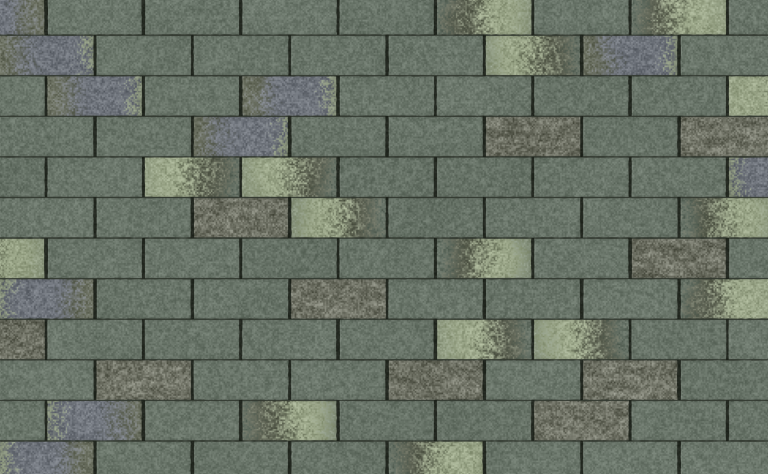
A Shadertoy shader for this texture:

```glsl
// Green asphalt roof shingles in half-offset courses, with scattered accent tabs.
// A brick grid gives each tab an id; hashes choose plain, sunlit, slate or brown,
// value noise adds the mineral grain, and edge distances draw the dark joints.

float hash(vec2 p) {
    uvec2 q = uvec2(ivec2(floor(p)) + 4096) * uvec2(1597334673u, 3812015801u);
    uint n = (q.x ^ q.y) * 1597334673u;
    n = (n ^ (n >> 15)) * 2246822519u;
    n ^= n >> 13;
    return float(n >> 8) / 16777216.0;
}

float noise(vec2 p) {
    vec2 i = floor(p), f = fract(p);
    f = f * f * (3.0 - 2.0 * f);
    return mix(mix(hash(i), hash(i + vec2(1, 0)), f.x),
               mix(hash(i + vec2(0, 1)), hash(i + vec2(1, 1)), f.x), f.y);
}

// One tab in every three of a course is an accent, at a random place
bool isAccent(vec2 id) {
    float group = floor(id.x / 3.0);
    float pick = floor(3.0 * hash(vec2(group + 31.0, id.y + 7.0)));
    return id.x - 3.0 * group == pick;
}

// Colour of a tab; f is the position inside it, grit is a soft noise around zero
vec3 tabColor(vec2 id, vec2 f, vec2 uv, float grit) {
    vec3 green = vec3(0.412, 0.458, 0.412) + 0.016 * (hash(id + 53.0) - 0.5);
    if (!isAccent(id)) return green;

    float kind = hash(id + vec2(17.0, 91.0));
    float s = hash(id + 211.0) < 0.4 ? 1.0 - f.x : f.x;
    float blend = s + 0.22 * grit + 0.12 * (noise(uv * 22.0) - 0.5);
    vec3 olive = vec3(0.375, 0.395, 0.335);
    vec3 sunlit = vec3(0.60, 0.645, 0.53);

    if (kind < 0.45) {
        // Pale granules fading into a dark olive end
        vec3 c = mix(green, olive, smoothstep(0.0, 0.25, blend));
        c = mix(c, sunlit, smoothstep(0.22, 0.62, blend));
        float fade = 0.6 * hash(id + 77.0);
        return mix(c, green, fade * smoothstep(0.75, 1.0, blend));
    }
    if (kind < 0.72) {
        // Blue-grey middle with a warm fringe
        vec3 slate = vec3(0.435, 0.455, 0.485);
        vec3 c = mix(olive + 0.05, slate, smoothstep(0.05, 0.4, blend));
        return mix(c, sunlit - 0.07, 0.8 * smoothstep(0.82, 1.0, blend));
    }
    // Weathered brown with horizontal streaks
    float streak = noise(uv * vec2(24.0, 95.0) + id * 5.0) - 0.5;
    return vec3(0.435, 0.445, 0.395) + 0.10 * streak + 0.05 * grit;
}

void mainImage(out vec4 fragColor, in vec2 fragCoord) {
    vec2 uv = fragCoord / iResolution.y;          // canvas heights
    vec2 st = fragCoord / iResolution.xy;
    float px = 1.0 / iResolution.y;

    // Courses count downward; odd ones shift by half a tab
    float y = (1.0 - st.y) * 11.68 + 0.134;
    float row = floor(y);
    float x = st.x * 7.89 + (mod(row, 2.0) < 0.5 ? 0.527 : 0.024);
    vec2 id = vec2(floor(x), row);
    vec2 f = vec2(x - id.x, y - row);

    // Mineral grain, fine and coarse
    float fine = noise(uv * 300.0) - 0.5;
    float coarse = noise(uv * 135.0 + 40.0) - 0.5;
    float grit = fine + 0.6 * coarse;
    vec3 col = tabColor(id, f, uv, grit);
    float roughness = isAccent(id) ? 0.15 : 0.105;
    col += roughness * grit + 0.02 * (noise(uv * 9.0) - 0.5);

    // Distances to the tab edges, slightly ragged
    float toSide = min(f.x, 1.0 - f.x) * 0.2059;
    float toCourse = min(f.y, 1.0 - f.y) * 0.0856;
    float ragged = noise(uv * 110.0 + 9.0) - 0.5;
    float joint = floor(x + 0.5);
    float sideHalf = 0.0026 + 0.0012 * hash(vec2(joint, row + 300.0)) + 0.0012 * ragged;
    float courseHalf = 0.0015 + 0.0010 * ragged;

    // Soft shadow beside the gaps, and a worn rim right of each joint
    col *= 1.0 - 0.16 * exp(-toSide / 0.0035) - 0.12 * exp(-toCourse / 0.003);
    float rim = smoothstep(0.003, 0.005, f.x * 0.2059) * (1.0 - smoothstep(0.005, 0.008, f.x * 0.2059));
    col += 0.035 * rim;

    // Course lines, then the deeper vertical joints
    float courseLine = 1.0 - smoothstep(courseHalf - 0.6 * px, courseHalf + 0.6 * px, toCourse);
    col = mix(col, vec3(0.19, 0.215, 0.18), 0.88 * courseLine);
    float sideLine = 1.0 - smoothstep(sideHalf - 0.6 * px, sideHalf + 0.6 * px, toSide);
    col = mix(col, vec3(0.125, 0.145, 0.115) + 0.05 * grit, 0.95 * sideLine);

    fragColor = vec4(clamp(col, 0.0, 1.0), 1.0);
}
```
